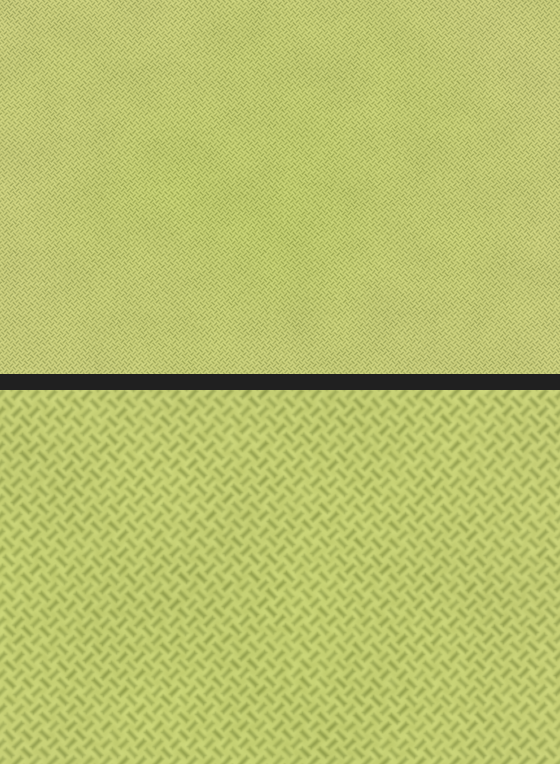
Top: the whole. Bottom: its middle third, enlarged.
Give the GLSL for this texture, as a WebGL 2 fragment shader.

```glsl
#version 300 es
precision highp float;

uniform vec2 u_resolution;
out vec4 fragColor;

float hash(vec2 p) {
    vec3 h = fract(vec3(p.xyx) * 0.1031);
    h += dot(h, h.yzx + 33.33);
    return fract((h.x + h.y) * h.z);
}

vec2 gradient(vec2 cell) {
    float angle = 6.2832 * hash(cell);
    return vec2(cos(angle), sin(angle));
}

float gradientNoise(vec2 p) {
    vec2 i = floor(p), f = fract(p);
    vec2 u = f * f * f * (f * (f * 6.0 - 15.0) + 10.0);
    vec2 e = vec2(1.0, 0.0);
    float bottom = mix(dot(gradient(i), f), dot(gradient(i + e), f - e), u.x);
    float top = mix(dot(gradient(i + e.yx), f - e.yx), dot(gradient(i + 1.0), f - 1.0), u.x);
    return mix(bottom, top, u.y);
}

float boxDistance(vec2 p, vec2 halfSize) {
    vec2 d = abs(p) - halfSize;
    return length(max(d, 0.0)) + min(max(d.x, d.y), 0.0);
}

// Short dashes on a diagonal grid, turned a quarter in every other cell
float weaveDashes(vec2 p, float pixel) {
    vec2 q = vec2(p.x + p.y, p.y - p.x);
    float soft = max(0.17, 0.6 * pixel);
    float ink = 0.0;
    for (int y = -1; y <= 1; y++) {
        for (int x = -1; x <= 1; x++) {
            vec2 cell = floor(q) + vec2(x, y);
            vec2 local = q - cell - 0.5;
            if (mod(cell.x + cell.y, 2.0) > 0.5) local = local.yx;
            float variation = hash(cell + 217.0);
            vec2 halfSize = vec2(0.41 + 0.05 * variation, 0.13);
            float d = boxDistance(local, halfSize) - 0.03;
            float dash = 1.0 - smoothstep(-soft, soft, d);
            ink = max(ink, dash * mix(0.85, 1.15, variation));
        }
    }
    return ink;
}

void main() {
    vec2 uv = gl_FragCoord.xy / u_resolution.x;
    vec2 centre = vec2(0.5, 0.5 * u_resolution.y / u_resolution.x);

    // 96 repeats across, with a faint drift of the threads
    vec2 drift = vec2(gradientNoise(uv * 9.0), gradientNoise(uv * 9.0 + 40.0));
    vec2 weave = uv * 96.0 + 0.2 * drift;
    float dashes = weaveDashes(weave, 96.0 * 1.4142 / u_resolution.x);

    // Cloth is greener in the middle and paler towards the edges
    float paleness = smoothstep(0.1, 0.6, length((uv - centre) * vec2(1.0, 1.15)));
    paleness += 0.4 * gradientNoise(uv * 5.0 + 11.0);
    vec3 cloth = mix(vec3(0.775, 0.815, 0.455), vec3(0.8, 0.815, 0.495), paleness);
    vec3 groove = mix(vec3(0.62, 0.67, 0.34), vec3(0.64, 0.67, 0.38), paleness);
    vec3 color = mix(cloth, groove, dashes);

    // Cloudy shading and fine fibre grain
    color *= 1.0 + 0.025 * gradientNoise(uv * 14.0 + 5.0);
    color += 0.04 * gradientNoise(uv * 190.0 + 70.0);
    fragColor = vec4(color, 1.0);
}
```
